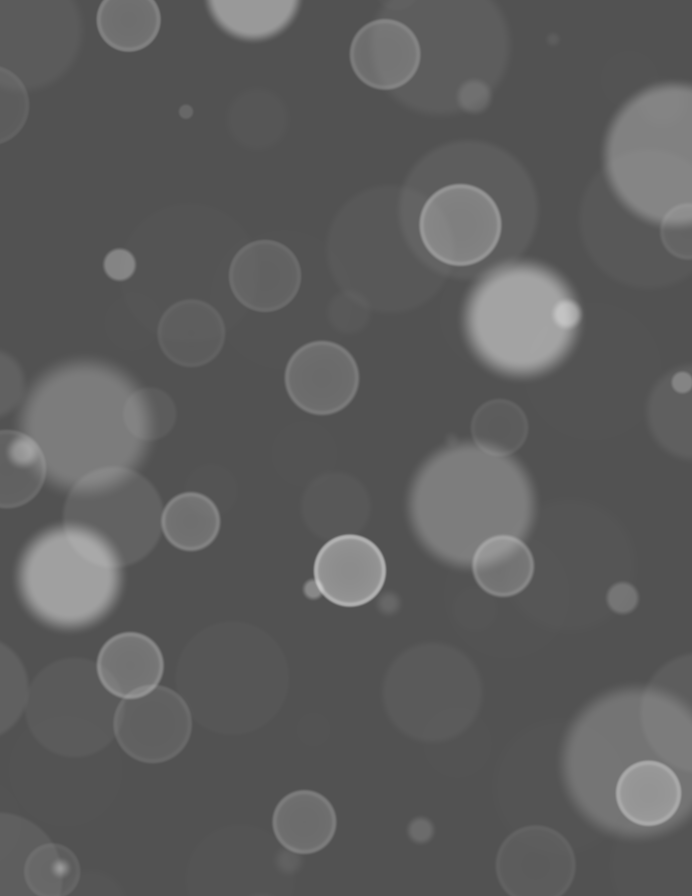
Give the GLSL for this background, as a Shadertoy shader.

```glsl
// Grey bokeh: translucent out-of-focus light discs over a flat dark backdrop.
// Four layers (faint, soft, small, rimmed) are scattered by a jittered
// low-discrepancy sequence and blended towards white. Unit: canvas height.

#define BACKDROP     0.322
#define FAINT_COUNT  40
#define SOFT_COUNT   7
#define SMALL_COUNT  15
#define RIMMED_COUNT 19
#define RIM_WIDTH    0.0024
#define RIM_GLOW     0.42
#define JITTER       0.16
#define MARGIN       0.03

// Integer hash (PCG style), result in 0..1
float hash(uint n) {
    n = n * 747796405u + 2891336453u;
    n = ((n >> ((n >> 28u) + 4u)) ^ n) * 277803737u;
    n = (n >> 22u) ^ n;
    return float(n >> 8u) / 16777216.0;
}

// Evenly spread position with a random offset, slightly beyond the canvas
vec2 scatter(int index, uint key, float shift, float aspect) {
    vec2 offset = JITTER * (vec2(hash(key), hash(key + 1u)) - 0.5);
    vec2 cell = fract(vec2(0.7549, 0.5698) * float(index) + shift * vec2(1.0, 1.7) + offset);
    return mix(vec2(-MARGIN), vec2(aspect, 1.0) + MARGIN, cell);
}

// Coverage of one disc; the fill lifts a little towards its edge
float disc(vec2 p, float radius, float blur, float rim) {
    float dist = length(p);
    float edge = dist - radius;
    float fill = 1.0 - smoothstep(-blur, blur, edge);
    float lift = mix(1.0, 0.88 + 0.16 * dist * dist / (radius * radius), step(0.001, rim));
    float band = (edge + 1.3 * RIM_WIDTH) / RIM_WIDTH;
    return fill * lift + rim * exp(-band * band);
}

// Ranges are (min, max); the glow range carries its skew exponent in z
float addLayer(float light, vec2 p, float aspect, int count, uint seed,
               vec2 sizes, vec3 glows, vec2 blurs, float rim) {
    float shift = hash(seed);
    float pixel = 1.0 / iResolution.y;
    for (int i = 0; i < count; i++) {
        uint key = seed * 1009u + uint(i) * 8u;
        vec2 center = scatter(i, key, shift, aspect);
        float radius = mix(sizes.x, sizes.y, hash(key + 2u));
        float glow = mix(glows.x, glows.y, pow(hash(key + 3u), glows.z));
        float blur = max(mix(blurs.x, blurs.y, hash(key + 4u)), pixel);
        float alpha = glow * disc(p - center, radius, blur, rim);
        light = mix(light, 1.0, clamp(alpha, 0.0, 1.0));
    }
    return light;
}

void mainImage(out vec4 fragColor, in vec2 fragCoord) {
    vec2 p = fragCoord / iResolution.y;
    float aspect = iResolution.x / iResolution.y;
    float light = BACKDROP;

    // Barely visible discs far behind
    light = addLayer(light, p, aspect, FAINT_COUNT, 11u,
                     vec2(0.018, 0.078), vec3(0.004, 0.10, 2.0), vec2(0.002, 0.008), 0.0);
    // Large blurred lights
    light = addLayer(light, p, aspect, SOFT_COUNT, 23u,
                     vec2(0.048, 0.084), vec3(0.13, 0.47, 1.0), vec2(0.006, 0.019), 0.0);
    // Small spots
    light = addLayer(light, p, aspect, SMALL_COUNT, 37u,
                     vec2(0.006, 0.024), vec3(0.06, 0.42, 1.3), vec2(0.0015, 0.008), 0.0);
    // Sharp discs with a bright rim
    light = addLayer(light, p, aspect, RIMMED_COUNT, 53u,
                     vec2(0.031, 0.046), vec3(0.06, 0.42, 2.0), vec2(0.0015, 0.0025), RIM_GLOW);

    fragColor = vec4(vec3(light), 1.0);
}
```
